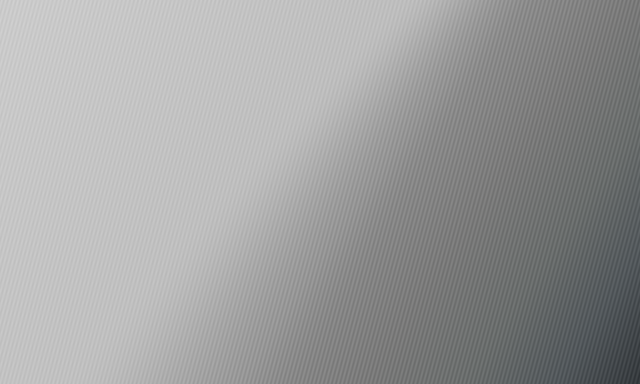
This background is drawn by a Shadertoy shader. Its source:

```glsl
// Brushed metal sheet: a pale field falls across a soft, gently bowed diagonal
// edge into grey, then slate towards the lower right corner. Tone follows the
// signed distance to that edge; fine slanted ribs, broken into dashes, lie on top.

// Tones, from upper left to lower right
const vec3 PALE      = vec3(0.795, 0.795, 0.795);
const vec3 SILVER    = vec3(0.738, 0.738, 0.738);
const vec3 MID_GREY  = vec3(0.555, 0.555, 0.555);
const vec3 DEEP_GREY = vec3(0.478, 0.478, 0.477);
const vec3 GREEN_GREY = vec3(0.412, 0.426, 0.423);
const vec3 SLATE     = vec3(0.322, 0.344, 0.358);
const vec3 CORNER    = vec3(0.205, 0.222, 0.236);

// Edge: x = base + slope * y + bow * y * y, in canvas heights
const float EDGE_BASE  = 0.550;
const float EDGE_SLOPE = 0.596;
const float EDGE_BOW   = 0.108;
const float SOFT_BOTTOM = 0.200;
const float SOFT_TOP    = 0.105;
const float LIGHT_REACH = 1.95;  // softness multiples on the pale side
const float DARK_REACH  = 1.30;  // softness multiples on the grey side

// Ribs and the dashes that break them up
const float RIB_PERIOD  = 0.0106;
const float RIB_LEAN    = 0.27;
const float RIB_LIGHT   = 0.018;
const float RIB_DARK    = 0.033;
const float DASH_PERIOD = 0.027;
const float DASH_TILT   = 0.15;
const float DASH_DEPTH  = 0.30;
const float TAU = 6.2831853;

// Linear step from 0 at a to 1 at b
float ramp(float a, float b, float x) {
    return clamp((x - a) / (b - a), 0.0, 1.0);
}

// Horizontal distance to the bowed edge, positive on the dark side
float edgeDistance(vec2 p) {
    return p.x - (EDGE_BASE + p.y * (EDGE_SLOPE + EDGE_BOW * p.y));
}

// Waves that fade out when finer than the pixel grid
float wave(float phase) {
    float visible = 1.0 - smoothstep(0.45, 0.8, fwidth(phase));
    return cos(TAU * phase) * visible;
}

vec3 darkSide(float d) {
    vec3 tone = mix(MID_GREY, DEEP_GREY, ramp(0.08, 0.40, d));
    tone = mix(tone, GREEN_GREY, ramp(0.40, 0.67, d));
    tone = mix(tone, SLATE, ramp(0.67, 0.90, d));
    return mix(tone, CORNER, ramp(0.90, 1.12, d));
}

void mainImage(out vec4 fragColor, in vec2 fragCoord) {
    vec2 p = fragCoord / iResolution.y;
    float d = edgeDistance(p);

    // Broad shading
    float softness = mix(SOFT_BOTTOM, SOFT_TOP, p.y);
    float shade = smoothstep(-LIGHT_REACH * softness, DARK_REACH * softness, d);
    vec3 lightSide = mix(PALE, SILVER, ramp(-1.2, -0.1, d));
    vec3 color = mix(lightSide, darkSide(d), shade);

    // Ribs grow stronger and more even in the dark
    float ribs = wave((p.x - RIB_LEAN * p.y) / RIB_PERIOD);
    float dashes = wave((p.y + DASH_TILT * p.x) / DASH_PERIOD);
    ribs *= 1.0 + DASH_DEPTH * (1.0 - 0.6 * shade) * dashes;
    color += ribs * mix(RIB_LIGHT, RIB_DARK, shade);

    fragColor = vec4(clamp(color, 0.0, 1.0), 1.0);
}
```
